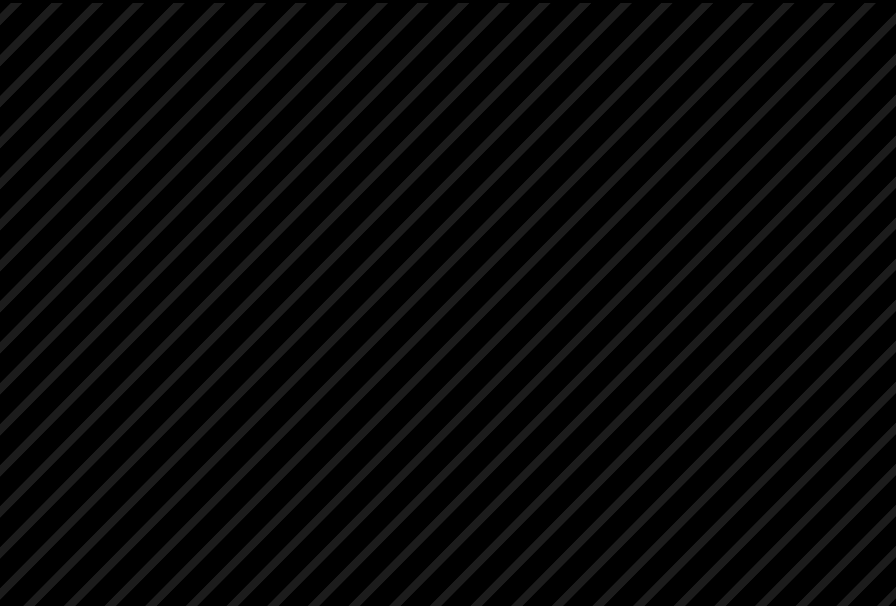
Give the GLSL for this pattern, as a Shadertoy shader.

```glsl
// Thin charcoal diagonal stripes rising to the right on black, below a narrow black top margin.

const vec3 BACKGROUND = vec3(0.0);
const vec3 STRIPE_COLOR = vec3(0.11);
const vec2 REPEATS = vec2(22.04, 14.77);  // stripes across and down the canvas
const float PHASE = 0.48;                 // first stripe centre, in periods from the top left
const float STRIPE_WIDTH = 0.28;          // share of one period
const float TOP_MARGIN = 0.005;           // share of the canvas height

// Coverage of a stripe centred on every whole value of t
float stripeMask(float t, float width, float blur) {
    float centreDistance = abs(fract(t + 0.5) - 0.5);
    return 1.0 - smoothstep(-0.5 * blur, 0.5 * blur, centreDistance - 0.5 * width);
}

// Soft step that covers everything below the top margin
float marginMask(float depth, float margin, float blur) {
    return smoothstep(margin - 0.5 * blur, margin + 0.5 * blur, depth);
}

void mainImage(out vec4 fragColor, in vec2 fragCoord) {
    // Canvas position measured from the top left
    vec2 uv = fragCoord / iResolution.xy;
    vec2 position = vec2(uv.x, 1.0 - uv.y);
    vec2 pixel = 1.0 / iResolution.xy;

    // Diagonal stripe coordinate and its change across one pixel
    float diagonal = dot(position, REPEATS) - PHASE;
    float blur = length(REPEATS * pixel);

    float mask = stripeMask(diagonal, STRIPE_WIDTH, blur);
    mask *= marginMask(position.y, TOP_MARGIN, pixel.y);

    fragColor = vec4(mix(BACKGROUND, STRIPE_COLOR, mask), 1.0);
}
```
